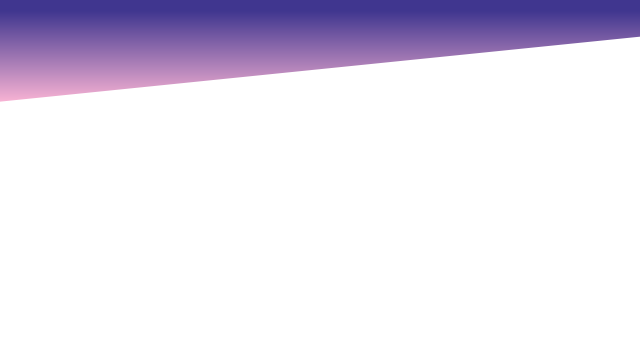
A Shadertoy shader for this background:

```glsl
// Slanted violet-to-pink gradient banner across the top of a white page.

const vec3 PAGE_WHITE = vec3(1.0);
const vec3 DEEP_VIOLET = vec3(0.25, 0.21, 0.56);
const vec3 SOFT_PINK = vec3(0.97, 0.70, 0.83);

// Heights as fractions of the canvas, measured from the bottom
const float EDGE_LEFT = 0.7176;
const float EDGE_RIGHT = 0.8981;
const float VIOLET_START = 0.970;
const float PINK_END = 0.7176;

// Vertical blend, solid violet above VIOLET_START
vec3 bannerColor(float height) {
    float blend = clamp((VIOLET_START - height) / (VIOLET_START - PINK_END), 0.0, 1.0);
    return mix(DEEP_VIOLET, SOFT_PINK, blend);
}

// Antialiased coverage of the area above the slanted edge
float bannerCoverage(vec2 uv) {
    float pixelsAboveEdge = (uv.y - mix(EDGE_LEFT, EDGE_RIGHT, uv.x)) * iResolution.y;
    return clamp(pixelsAboveEdge + 0.5, 0.0, 1.0);
}

void mainImage(out vec4 fragColor, in vec2 fragCoord) {
    vec2 uv = fragCoord / iResolution.xy;
    vec3 color = mix(PAGE_WHITE, bannerColor(uv.y), bannerCoverage(uv));
    fragColor = vec4(color, 1.0);
}
```
